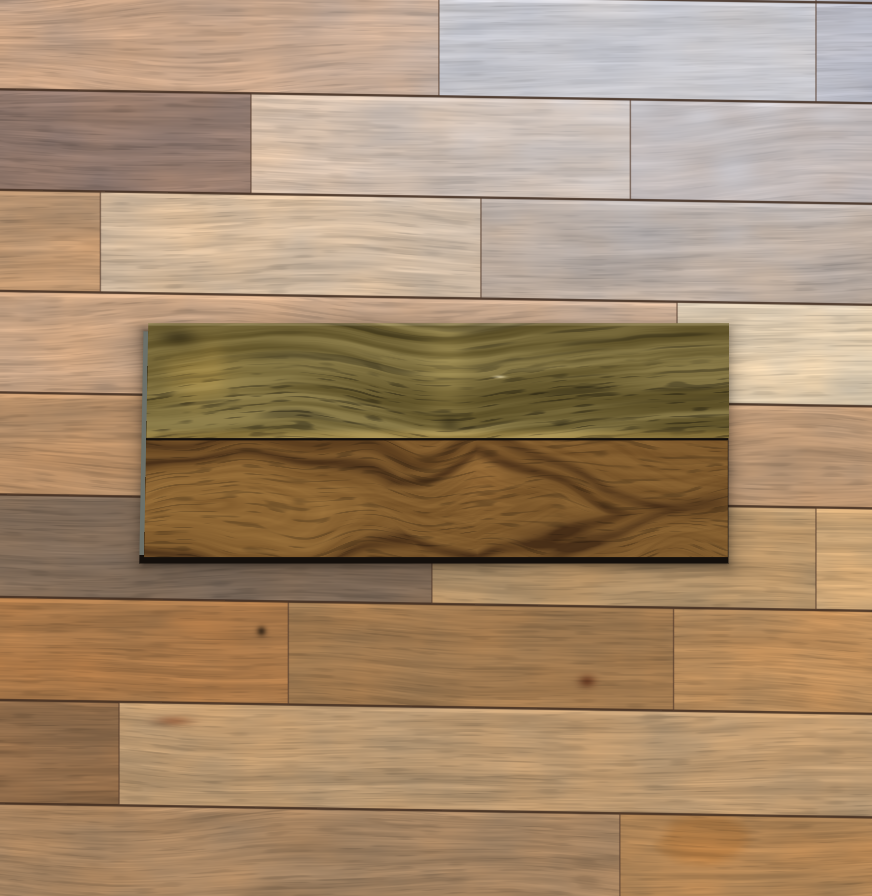
A Shadertoy shader for this texture:

```glsl
// Floor of staggered wooden planks with two polished sample boards lying on it.
// Planks come from slanted rows split by joints; grain is stretched noise, and
// the sample boards use warped contour fields. The canvas spans 747 x 768 units.

float hash(vec2 p) {
    vec3 q = fract(p.xyx * 0.1031);
    q += dot(q, q.yzx + 33.33);
    return fract((q.x + q.y) * q.z);
}

float noise(vec2 p) {
    vec2 i = floor(p), f = fract(p);
    f = f * f * (3.0 - 2.0 * f);
    return mix(mix(hash(i), hash(i + vec2(1, 0)), f.x),
               mix(hash(i + vec2(0, 1)), hash(i + vec2(1, 1)), f.x), f.y);
}

float fbm(vec2 p) {
    float sum = 0.0, amp = 0.533;
    for (int i = 0; i < 4; i++) {
        sum += amp * noise(p);
        p = p * 1.9 + 17.3;
        amp *= 0.5;
    }
    return sum;
}

float box(vec2 p, vec2 lo, vec2 hi) {
    vec2 d = abs(p - 0.5 * (lo + hi)) - 0.5 * (hi - lo);
    return length(max(d, 0.0)) + min(max(d.x, d.y), 0.0);
}

float blob(vec2 p, vec2 center, vec2 size) {
    vec2 d = (p - center) / size;
    return exp(-dot(d, d));
}

float cover(float d, float px) {
    return clamp(0.5 - d / px, 0.0, 1.0);
}

float line(float d, float width, float px) {
    return 1.0 - smoothstep(width - 0.5 * px, width + px, abs(d));
}

vec3 plankFloor(vec2 p, float px) {
    vec2 joints[9] = vec2[9](vec2(376, 699), vec2(215, 540), vec2(86, 412), vec2(580, 999),
        vec2(374, 999), vec2(370, 699), vec2(247, 577), vec2(102, 999), vec2(531, 999));
    vec3 first[9] = vec3[9](vec3(.75, .62, .52), vec3(.56, .46, .41), vec3(.73, .58, .44),
        vec3(.78, .64, .52), vec3(.72, .56, .41), vec3(.50, .42, .35), vec3(.66, .47, .29),
        vec3(.56, .42, .29), vec3(.64, .51, .38));
    vec3 second[9] = vec3[9](vec3(.78, .77, .78), vec3(.81, .72, .64), vec3(.82, .72, .61),
        vec3(.86, .78, .66), vec3(.75, .60, .46), vec3(.71, .58, .42), vec3(.62, .47, .31),
        vec3(.72, .59, .44), vec3(.68, .51, .33));

    // Rows lean slightly and widen downward
    float m = (p.y - 0.016 * p.x - 76.5) / 86.0;
    float r = m - 0.00233 * m * m + 1.0;
    int row = int(clamp(floor(r), 0.0, 8.0));
    vec2 joint = joints[row];
    vec3 col = p.x < joint.x ? first[row] : second[row];
    if (p.x > joint.y) col *= row < 3 ? vec3(.86, .88, .94) : vec3(0.83 + 0.05 * r);
    float seed = floor(r) * 7.3 + (step(joint.x, p.x) + step(joint.y, p.x)) * 31.7;

    // Grain, cloudy figure and pores
    vec2 q = p + vec2(0, 18.0 * noise(p * vec2(.006, .014) + seed));
    float streak = fbm(q * vec2(.01, .2) + seed);
    float pores = noise(q * vec2(.045, .6) + seed);
    float cloud = fbm(p * vec2(.018, .03) + seed);
    col *= 1.0 + 0.26 * (streak - 0.5) + 0.16 * (cloud - 0.5) - 0.08 * smoothstep(.55, .95, pores);
    col *= 1.0 + 0.09 * (noise(q * vec2(.025, .85) + seed) - 0.5);
    col *= mix(vec3(1), vec3(1.03, .99, .93), 2.0 * (cloud - 0.45));

    // Knots and stains
    col *= 1.0 - 0.6 * blob(p, vec2(224, 541), vec2(4));
    col *= 1.0 - vec3(.3, .45, .5) * blob(p, vec2(503, 584), vec2(7, 5));
    col *= 1.0 - vec3(.18, .3, .35) * blob(p, vec2(148, 618), vec2(15, 4));
    float stain = length((p - vec2(605, 722)) / vec2(38, 23)) + 0.9 * (cloud - 0.5);
    col *= 1.0 - vec3(.03, .09, .2) * (1.0 - smoothstep(.7, 1.2, stain));

    // Window sheen at the upper right
    float sheen = blob(p, vec2(600, 80), vec2(270, 165));
    float ripple = 0.75 + 0.5 * noise(p * vec2(.035, .07));
    col = mix(col, vec3(.80, .805, .835) * (0.94 + 0.12 * streak), min(0.68 * sheen * ripple, 0.8));

    // Seams with a pale bevel
    float seam = (fract(r + 0.5) - 0.5) * 87.0;
    float dj = min(abs(p.x - joint.x), abs(p.x - joint.y));
    col *= 1.0 + 0.1 * line(seam - 3.0, 1.2, px);
    col = mix(col, vec3(.25, .17, .12), 0.85 * line(seam, 0.8, px));
    return mix(col, vec3(.33, .23, .17), 0.65 * line(dj, 0.4, px));
}

vec3 oliveBoard(vec2 p) {
    float x = p.x - 383.0, crest = exp(-x * x / 4000.0);
    float arch = x < 0.0 ? 9.0 * cos((x + 130.0) / 70.0) : 0.06 * x;
    float level = p.y - 9.0 * crest + arch * (1.0 - crest) + 9.0 * fbm(p * vec2(.012, .02));
    float bands = fbm(vec2(p.x * .005, level * .15));
    float pores = noise(vec2(p.x * .05, level * .55));
    float veins = noise(vec2(p.x * .012, level * .28));
    vec3 col = mix(vec3(.36, .31, .15), vec3(.55, .49, .29), smoothstep(.15, .8, bands));
    col *= 1.0 - 0.3 * smoothstep(.6, .9, pores) * smoothstep(290.0, 340.0, p.y);
    col *= 1.0 - 0.25 * smoothstep(.65, .95, veins);
    col += vec3(.09, .08, .05) * blob(p, vec2(383, 325), vec2(20, 50));
    col += vec3(.11, .08, .03) * blob(p, vec2(170, 318), vec2(38, 30)) * (0.4 + noise(p * .06));
    col *= 1.0 - 0.4 * blob(p, vec2(153, 289), vec2(17, 7)) - 0.3 * blob(p, vec2(385, 363), vec2(9, 7));
    col += vec3(.13, .10, .05) * smoothstep(366.0, 373.0, p.y);
    return col + 0.35 * blob(p, vec2(428, 323), vec2(5, 1.2));
}

vec3 brownBoard(vec2 p) {
    vec2 q = p + 20.0 * (vec2(noise(p * .016), noise(p * .019 + 40.0)) - 0.5);
    // A rounded plain arch at left, pointed nested arches at right
    float leftArch = length((q - vec2(185, 438)) / vec2(180, 44));
    float rightArch = abs(q.x - 405.0) / 125.0 + abs(q.y - 434.0) / 46.0;
    float d = min(leftArch, mix(rightArch, length(vec2(rightArch, .3)), 0.5));
    float rings = fbm(vec2(d * 11.0, p.x * .004));
    float streak = fbm(q * vec2(.014, .28));
    vec3 col = mix(vec3(.38, .25, .11), vec3(.60, .44, .23), 0.5 * (rings + streak));
    col += vec3(.06, .05, .03) * (1.0 - smoothstep(.4, 1.0, leftArch));
    float dark = exp(-pow(abs(d - 1.05) * 10.0, 2.0)) + 0.8 * exp(-pow(abs(d - 1.4) * 8.0, 2.0));
    dark += blob(q, vec2(488, 458), vec2(32, 9)) + 0.8 * blob(q, vec2(600, 430), vec2(38, 9));
    col = mix(col, vec3(.23, .14, .07), clamp(dark * (0.2 + 0.8 * streak), 0.0, 0.8));
    col += vec3(.07, .05, .03) * blob(p, vec2(415, 411), vec2(22, 24));
    return col * (1.0 - 0.18 * smoothstep(.6, .9, noise(q * vec2(.05, .6))));
}

void mainImage(out vec4 fragColor, in vec2 fragCoord) {
    vec2 p = vec2(fragCoord.x, iResolution.y - fragCoord.y) / iResolution.xy * vec2(747, 768);
    float px = 768.0 / iResolution.y, left = 132.0 - 0.018 * p.y;
    vec3 col = plankFloor(p, px);
    // Contact shadow, board sides and polished tops
    col *= 1.0 - 0.42 * exp(-max(box(p, vec2(124, 284), vec2(622, 483)), 0.0) / 6.0);
    vec3 side = p.x < left && p.y < 476.0 ? vec3(.42, .44, .41) : vec3(.08, .06, .045);
    col = mix(col, side, cover(box(p, vec2(left - 4.0, 284), vec2(624, 483)), px));
    vec3 olive = oliveBoard(p) + 0.12 * line(p.y - 278.0, 0.9, px);
    col = mix(col, olive, cover(box(p, vec2(left, 277), vec2(624.5, 375.5)), px));
    col = mix(col, brownBoard(p), cover(box(p, vec2(left, 377.5), vec2(623.5, 477.5)), px));
    fragColor = vec4(clamp(col, 0.0, 1.0), 1.0);
}
```
